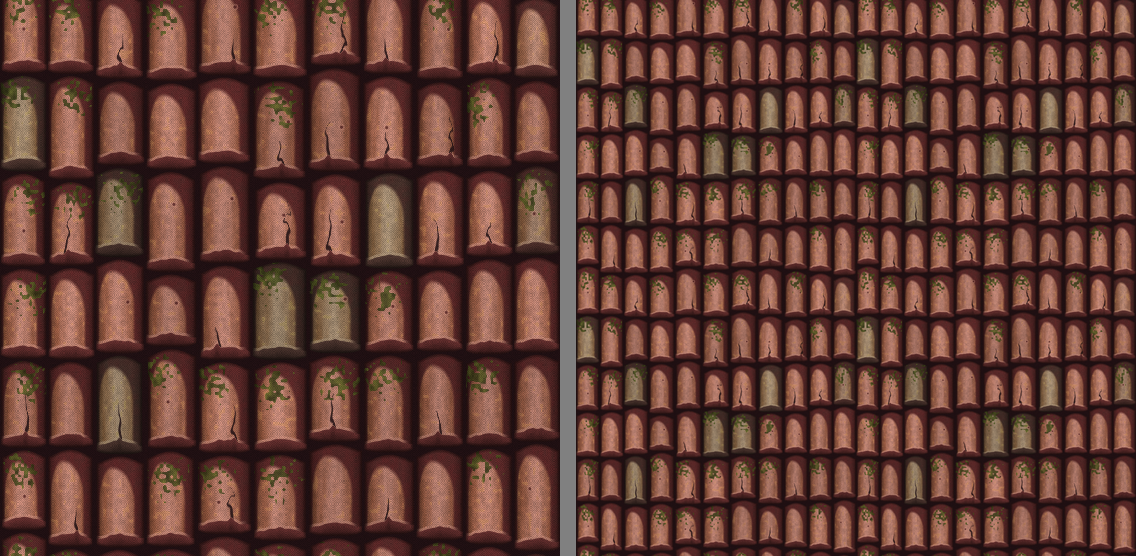
Left, the tile; right, the same tile 2 across and 2 down.
Reproduce this texture procedurally as a Shadertoy shader.

```glsl
const vec2 GRID = vec2(11.0, 6.0);         // tiles across and down
const vec2 GRAIN_GRID = vec2(512.0, 508.0);
const float ROW_HEIGHT = 3.64;             // measured in half tile widths
const vec3 GAP = vec3(0.12, 0.06, 0.07);
const vec3 SHADOW = vec3(0.31, 0.13, 0.13);
const vec3 UMBER = vec3(0.25, 0.15, 0.14);
const vec3 CLAY = vec3(0.53, 0.31, 0.22);
const vec3 BLUSH = vec3(0.71, 0.49, 0.43);
const vec3 MOSS = vec3(0.25, 0.28, 0.10);

float hash(vec2 p) {
    vec3 q = fract(vec3(p.xyx) * 0.1031);
    q += dot(q, q.yzx + 33.33);
    return fract((q.x + q.y) * q.z);
}

float noise(vec2 p) {
    vec2 i = floor(p), f = fract(p);
    f = f * f * (3.0 - 2.0 * f);
    return mix(mix(hash(i), hash(i + vec2(1, 0)), f.x),
               mix(hash(i + vec2(0, 1)), hash(i + vec2(1, 1)), f.x), f.y);
}

float cover(float d, float px) { return smoothstep(-px, px, d); }

// Random value of a cell, wrapped over the canvas
float cellRandom(vec2 cell, float salt) {
    return hash(mod(cell, GRID) + salt * vec2(17.0, 29.0));
}

// Height of the lower end of a tile, with rounded corners
float lowerEnd(vec2 cell, float s) {
    float jitter = cellRandom(cell, 1.0) + cellRandom(cell, 2.0);
    return cell.y + 0.01 + 0.15 * jitter + 0.05 * s * s * s * s;
}

// Sunlit patch: straight below, a lopsided arch above
float sunlight(vec2 q) {
    float d = q.x + 0.33;
    float across = d > 0.0 ? d / 0.97 : -d / 0.58;
    float above = max(1.95 - q.y, 0.0) / 1.5;
    return 1.0 - smoothstep(0.87, 1.03, length(vec2(across, above)));
}

// Tapered, wandering fissure rising from the rim
float crack(vec2 q, float at, float len, float seed, float px) {
    float bend = 0.3 * (noise(vec2(q.y * 3.0, seed)) - 0.5);
    float width = 0.065 * (1.0 - q.y / len);
    return cover(width - abs(q.x - at - bend), px) * cover(q.y, px) * step(q.y, len);
}

float mossPatch(vec2 q, vec2 at, float seed) {
    float clump = noise(q * 7.0 + seed) - 0.25 - 0.6 * length(q - at);
    return smoothstep(0.0, 0.12, clump);
}

// Small hollow: x is its dark core, y its pale ring
vec2 pit(vec2 q, vec2 at, float radius, float px) {
    float d = length(q - at) - radius;
    return vec2(cover(-d, px), cover(0.035 - abs(d - 0.03), px));
}

vec3 roofTile(vec2 cell, float s, float up, float down, float px) {
    float seed = 190.0 * cellRandom(cell, 3.0);
    float aged = smoothstep(0.81, 0.9, cellRandom(cell, 4.0));
    float cracked = step(0.62, cellRandom(cell, 5.0));
    float crackAt = mix(-0.35, 0.5, cellRandom(cell, 6.0));
    vec2 q = vec2(s, down);

    // Arched rim, chipped where a crack meets it
    float chip = cracked * 0.14 * smoothstep(0.16, 0.0, abs(s - crackAt));
    float rim = up - 0.56 + 0.33 * s * s - chip;
    rim += 0.07 * (noise(vec2(s * 5.0, seed)) - 0.5);

    // Clay tint of this tile, greener when aged
    vec3 tint = mix(vec3(1.0), vec3(0.87, 1.08, 1.0), aged);
    tint *= 0.93 + 0.14 * cellRandom(cell, 7.0);
    float streak = noise(vec2(s * 8.0, down * 0.9) + seed);
    float mottle = noise(q * vec2(6.0, 5.0) + seed + 9.0);

    // Round body: shadow, sunlit clay and soft sheen
    vec3 shade = mix(SHADOW, UMBER, 0.45 * mottle + 0.45 * aged);
    shade *= mix(1.12, 0.78, smoothstep(0.5, 1.0, abs(s)));
    float sheen = exp(-5.0 * (s + 0.06) * (s + 0.06));
    sheen = clamp(sheen + 0.35 * (streak - 0.5), 0.0, 1.0);
    vec3 lit = mix(CLAY, BLUSH, sheen) * (0.92 + 0.15 * mottle);
    lit = mix(lit, vec3(0.72, 0.50, 0.31), 0.45 * smoothstep(0.77, 0.87, mottle));
    lit *= mix(0.62, 1.0, smoothstep(0.0, 0.4, 1.0 - abs(s)));
    vec3 color = mix(shade, lit, sunlight(q)) * tint;

    // Wear: crack, hollow and moss
    float len = mix(0.7, 1.7, cellRandom(cell, 8.0));
    float fissure = cracked * crack(vec2(s, rim), crackAt, len, seed, px);
    color = mix(color, GAP, 0.85 * fissure);
    vec2 pitAt = vec2(mix(-0.4, 0.4, cellRandom(cell, 9.0)), 1.1 + 1.3 * cellRandom(cell, 10.0));
    vec2 hollow = pit(q, pitAt, 0.06, px) * step(0.55, cellRandom(cell, 11.0));
    color = mix(color, BLUSH, 0.45 * hollow.y);
    color = mix(color, SHADOW, 0.8 * hollow.x);
    vec2 mossAt = vec2(mix(-0.6, 0.4, cellRandom(cell, 12.0)), 0.75 + 0.4 * cellRandom(cell, 13.0));
    float moss = mossPatch(q, mossAt, seed) * step(0.66, cellRandom(cell, 14.0));
    color = mix(color, MOSS * (0.6 + 0.8 * mottle), 0.8 * moss);

    // Thick front end and its bright lip
    vec3 front = mix(SHADOW, UMBER, 0.3 + 0.5 * aged) * tint;
    front *= 0.75 + 0.5 * smoothstep(-0.5, 0.0, rim);
    color = mix(front, color, cover(rim, px));
    float lip = cover(0.055 - abs(rim - 0.045), px) * smoothstep(1.0, 0.6, abs(s + 0.1));
    color = mix(color, BLUSH * tint, 0.7 * lip * (1.0 - fissure));

    // Silhouette, darkening towards the joints
    float arch = down - 0.06 - 0.42 * s * s;
    float inside = min(min(1.0 - abs(s), arch), up - 0.03);
    color *= mix(0.6, 1.0, smoothstep(0.0, 0.16, inside));
    return mix(GAP, color, cover(inside, px));
}

void mainImage(out vec4 fragColor, in vec2 fragCoord) {
    vec2 uv = fragCoord / iResolution.xy;
    vec2 p = uv * GRID;
    p.x += 0.15 * sin(6.28318 * uv.x);     // uneven column widths

    // The upper tile overlaps the lower one
    float s = 2.0 * fract(p.x) - 1.0;
    vec2 cell = floor(p);
    if (p.y < lowerEnd(cell, s)) cell.y -= 1.0;
    float up = (p.y - lowerEnd(cell, s)) * ROW_HEIGHT;
    float down = (lowerEnd(cell + vec2(0, 1), s) - p.y) * ROW_HEIGHT;
    float shift = 0.06 * (cellRandom(cell, 15.0) - 0.5);
    float halfWidth = 0.91 + 0.06 * cellRandom(cell, 16.0);
    float px = 1.5 * GRID.x / iResolution.x;
    vec3 color = roofTile(cell, (s + shift) / halfWidth, up, down, px);

    // Fine checkered grain
    vec2 grain = floor(uv * GRAIN_GRID);
    float checker = mod(grain.x + grain.y, 2.0) - 0.5;
    color *= 1.0 + 0.13 * checker + 0.14 * (hash(grain) - 0.5);
    fragColor = vec4(color, 1.0);
}
```
